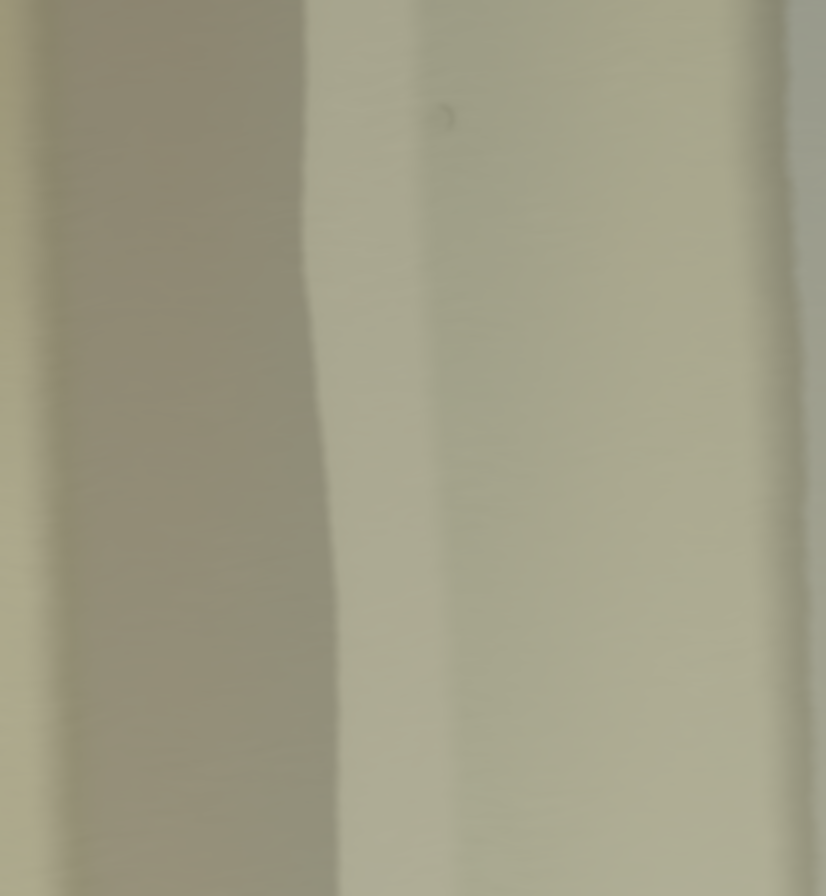
Write a Shadertoy shader that draws this texture.

```glsl
const vec3 STRIP_TOP = vec3(0.615, 0.592, 0.475);
const vec3 STRIP_LOW = vec3(0.677, 0.662, 0.550);
const vec3 SHADE_TOP = vec3(0.549, 0.524, 0.442);
const vec3 SHADE_LOW = vec3(0.589, 0.568, 0.480);
const vec3 SHADE_COOL = vec3(0.558, 0.550, 0.470);
const vec3 PLEAT_TOP = vec3(0.655, 0.647, 0.557);
const vec3 PLEAT_LOW = vec3(0.687, 0.678, 0.588);
const vec3 PANEL_TOP = vec3(0.615, 0.611, 0.522);
const vec3 PANEL_LOW = vec3(0.663, 0.660, 0.565);
const vec3 SHEEN_TOP = vec3(0.655, 0.647, 0.545);
const vec3 SHEEN_LOW = vec3(0.690, 0.683, 0.587);
const vec3 CREASE_TOP = vec3(0.535, 0.528, 0.448);
const vec3 CREASE_LOW = vec3(0.590, 0.583, 0.495);
const vec3 RIGHT_TOP = vec3(0.600, 0.605, 0.548);
const vec3 RIGHT_LOW = vec3(0.645, 0.643, 0.565);
const float GRAIN = 0.006;
const float MOTTLE = 0.003;
const vec2 MARK_POS = vec2(0.534, 0.868);

vec2 hash2(vec2 p) {
    p = vec2(dot(p, vec2(127.1, 311.7)), dot(p, vec2(269.5, 183.3)));
    return fract(sin(p) * 43758.55);
}

// Distance to the nearest scattered cell point
float cellNoise(vec2 p) {
    vec2 cell = floor(p), f = fract(p);
    float nearest = 2.0;
    for (int j = -1; j <= 1; j++)
    for (int i = -1; i <= 1; i++) {
        vec2 o = vec2(i, j);
        nearest = min(nearest, length(o + hash2(cell + o) - f));
    }
    return nearest;
}

float layeredSines(vec2 p) {
    float sum = 0.0, amp = 0.5;
    for (int i = 0; i < 4; i++) {
        sum += amp * sin(p.x + 1.7 * sin(p.y * 0.8 + float(i))) * sin(p.y + 1.3 * sin(p.x * 0.6));
        p = mat2(1.5, 0.9, -0.9, 1.5) * p + 2.3;
        amp *= 0.55;
    }
    return sum;
}

float softEdge(float x, float edge, float width) {
    return smoothstep(edge - width, edge + width, x);
}

void mainImage(out vec4 fragColor, in vec2 fragCoord) {
    vec2 uv = fragCoord / iResolution.xy;
    float x = uv.x, y = uv.y, down = 1.0 - uv.y;

    // Fold outlines with a slightly ragged cloth border
    float ripple = 0.0012 * sin(y * 43.0) + 0.0007 * sin(y * 97.0 + 1.0);
    float fray = 0.004 * (cellNoise(uv * vec2(40.0, 48.0)) - 0.45);
    float stripEdge = 0.032 + 0.037 * down + ripple * 0.7 + fray;
    float shadeEdge = mix(0.370, 0.409, smoothstep(0.22, 0.75, down))
        - 0.005 * exp(-pow((down - 0.26) / 0.08, 2.0)) + ripple * 0.5 + fray * 0.5;
    float pleatEdge = 0.504 + 0.048 * smoothstep(0.05, 1.0, down) + ripple * 0.4 + fray;
    float creaseEdge = 0.948 + 0.022 * smoothstep(0.1, 0.5, down)
        + 0.013 * smoothstep(0.5, 1.0, down) + ripple + fray;

    // Left strip and shaded fold
    vec3 strip = mix(STRIP_TOP, STRIP_LOW, smoothstep(0.0, 0.7, down));
    vec3 shade = mix(SHADE_TOP, SHADE_LOW, down);
    shade = mix(shade, SHADE_COOL + 0.025 * (down - 0.3), 0.75 * smoothstep(0.20, 0.40, x));
    float seam = exp(-pow((x - stripEdge - 0.020) / 0.028, 2.0));
    shade -= vec3(0.010, 0.006, 0.022) * seam;
    vec3 col = mix(strip, shade, softEdge(x, stripEdge, 0.034));

    // Lit pleat beside the broad panel
    vec3 pleat = mix(PLEAT_TOP, PLEAT_LOW, down);
    pleat -= 0.012 * exp(-max(x - shadeEdge, 0.0) / 0.016);
    vec3 panel = mix(mix(PANEL_TOP, PANEL_LOW, down),
                     mix(SHEEN_TOP, SHEEN_LOW, down), smoothstep(0.54, 0.84, x));
    col = mix(col, pleat, softEdge(x, shadeEdge, 0.009));
    col = mix(col, panel, softEdge(x, pleatEdge, 0.020));

    // Crease shadow and the cool fold behind it
    float reach = mix(0.085, 0.062, down);
    float crease = smoothstep(creaseEdge - reach, creaseEdge + 0.004, x);
    col = mix(col, mix(CREASE_TOP, CREASE_LOW, down), crease);
    vec3 right = mix(RIGHT_TOP, RIGHT_LOW, down);
    col = mix(col, right, softEdge(x, creaseEdge + 0.005, 0.012));

    // Small hooked smudge
    vec2 m = (uv - MARK_POS) * vec2(iResolution.x / iResolution.y, 1.0);
    float ring = exp(-pow((length(m) - 0.012) / 0.005, 2.0));
    col -= 0.030 * ring * smoothstep(-0.004, 0.012, m.x + 0.4 * m.y);
    col -= 0.014 * exp(-dot(m, m) / 0.0003);

    // Sparse cross wrinkles, stronger beside the folds, over a mottled weave
    vec2 weave = vec2(x, y - 0.10 * x + 0.004 * sin(x * 31.0));
    float wrinkles = layeredSines(weave * vec2(34.0, 150.0));
    float patches = smoothstep(0.0, 0.5, layeredSines(uv * vec2(13.0, 17.0) + 3.0));
    float foldSide = exp(-abs(x - pleatEdge - 0.025) / 0.04) + exp(-abs(x - stripEdge) / 0.03);
    col += GRAIN * wrinkles * (0.25 + 0.8 * patches + 0.4 * foldSide);
    col += MOTTLE * (cellNoise(weave * vec2(30.0, 75.0)) - 0.5);
    col += vec3(0.002, 0.0, -0.001) * layeredSines(uv * vec2(9.0, 13.0));

    fragColor = vec4(clamp(col, 0.0, 1.0), 1.0);
}
```
